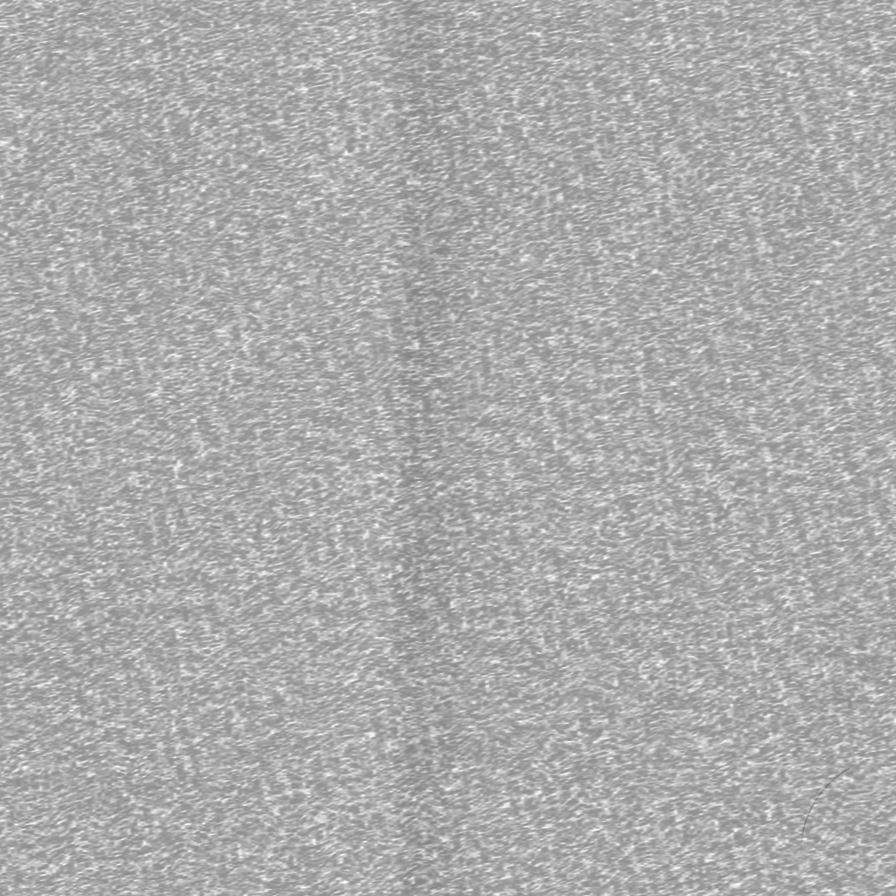
Give the GLSL for this texture, as a WebGL 2 fragment shader.

```glsl
#version 300 es
precision highp float;
// Grey brushed paper: fine slanted grain, a soft vertical fold and a few faint fibres.

uniform vec2 u_resolution;
out vec4 fragColor;

// Tone
const float BASE_TONE = 0.679;
const float GRAIN_CONTRAST = 0.071;
const float GLINT_SKEW = 0.012;
const float MOTTLE_CONTRAST = 0.022;

// Grain, in canvas units
const vec2 LONG_GRAIN = vec2(0.0066, 0.0026);
const vec2 FINE_GRAIN = vec2(0.0040, 0.0021);
const float LONG_SLANT = 0.27;
const float FINE_SLANT = 0.12;
const float GRAIN_WARP = 0.006;
const float NOISE_DEVIATION = 0.215;

// Fold
const float FOLD_X = 0.448;
const float FOLD_WIDTH = 0.10;
const float FOLD_SHADE = 0.040;
const float FOLD_RIDGE = 0.012;

// Fibres
const int FIBRE_COUNT = 9;
const float FIBRE_WIDTH = 0.0012;
const float FIBRE_SHADE = 0.06;
const vec2 HAIR_CENTRE = vec2(1.0, 0.05);
const float HAIR_RADIUS = 0.106;
const float HAIR_SHADE = 0.13;

float hash(vec2 p) {
    return fract(sin(dot(p, vec2(127.1, 311.7))) * 43758.5453);
}

float valueNoise(vec2 p) {
    vec2 cell = floor(p);
    vec2 f = fract(p);
    f = f * f * (3.0 - 2.0 * f);
    float low = mix(hash(cell), hash(cell + vec2(1.0, 0.0)), f.x);
    float high = mix(hash(cell + vec2(0.0, 1.0)), hash(cell + 1.0), f.x);
    return mix(low, high, f.y);
}

vec2 rotate(vec2 p, float angle) {
    float c = cos(angle);
    float s = sin(angle);
    return vec2(c * p.x + s * p.y, c * p.y - s * p.x);
}

// Two slanted layers of stretched noise, scaled to unit deviation.
float grain(vec2 p) {
    p.y += GRAIN_WARP * valueNoise(p * 34.0);
    float coarse = valueNoise(rotate(p, LONG_SLANT) / LONG_GRAIN) - 0.5;
    float fine = valueNoise(rotate(p, FINE_SLANT) / FINE_GRAIN + 57.0) - 0.5;
    return (0.76 * coarse + 0.65 * fine) / NOISE_DEVIATION;
}

// Soft patches, wide and narrow.
float mottle(vec2 p) {
    vec2 q = rotate(p, LONG_SLANT);
    return 0.5 * valueNoise(q * vec2(5.0, 7.0))
         + 0.5 * valueNoise(q * vec2(22.0, 48.0) + 19.0) - 0.5;
}

// Bright ridge on the left, shadow that fades to the right.
float fold(vec2 p) {
    float x = p.x - FOLD_X + 0.008 * (valueNoise(vec2(p.y * 6.0, 3.0)) - 0.5);
    float shadow = smoothstep(-0.014, 0.010, x) * (1.0 - smoothstep(0.01, FOLD_WIDTH, x));
    float ridge = smoothstep(-0.12, -0.03, x) * (1.0 - smoothstep(-0.03, 0.0, x));
    return FOLD_RIDGE * ridge - FOLD_SHADE * shadow;
}

float softLine(float distanceToLine, float pixel) {
    float halfWidth = 0.5 * FIBRE_WIDTH;
    return 1.0 - smoothstep(halfWidth - 0.5 * pixel, halfWidth + pixel, abs(distanceToLine));
}

// Scattered, gently bent fibres and one curved hair.
float fibres(vec2 p, float pixel) {
    float shade = 0.0;
    for (int i = 0; i < FIBRE_COUNT; i++) {
        float id = float(i);
        vec2 centre = vec2(hash(vec2(id, 1.3)), hash(vec2(id, 2.7)));
        float slant = 0.5 * (hash(vec2(id, 4.1)) - 0.4);
        float reach = mix(0.008, 0.035, hash(vec2(id, 5.9)));
        vec2 q = rotate(p - centre, slant);
        float bend = 2.0 * (hash(vec2(id, 7.3)) - 0.5) * q.x * q.x;
        float ends = 1.0 - smoothstep(0.5 * reach, reach, abs(q.x));
        shade += FIBRE_SHADE * ends * softLine(q.y - bend, pixel);
    }
    vec2 h = p - HAIR_CENTRE;
    float angle = atan(h.y, -h.x);
    float span = smoothstep(-0.1, 0.3, angle) * (1.0 - smoothstep(0.95, 1.3, angle));
    return shade + HAIR_SHADE * span * softLine(length(h) - HAIR_RADIUS, pixel);
}

void main() {
    float side = min(u_resolution.x, u_resolution.y);
    vec2 p = gl_FragCoord.xy / side;

    float g = grain(p);
    float tone = BASE_TONE + GRAIN_CONTRAST * g + GLINT_SKEW * (g * g - 1.0);
    tone += MOTTLE_CONTRAST * mottle(p) + fold(p) - fibres(p, 1.0 / side);

    fragColor = vec4(vec3(clamp(tone, 0.0, 1.0)), 1.0);
}
```
